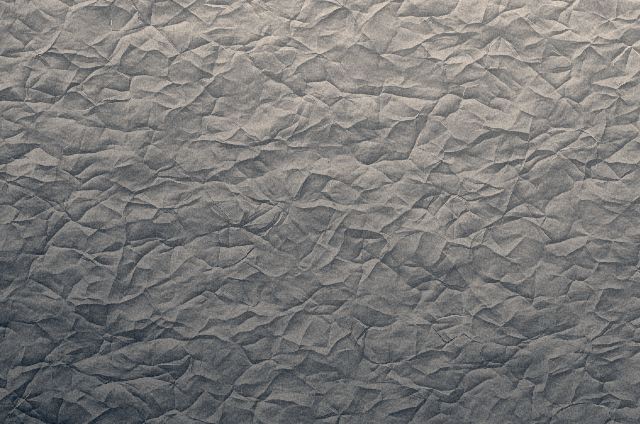
Give the GLSL for this texture, as a WebGL 1 fragment shader.

```glsl
precision highp float;
// Crumpled grey paper: a web of thin creases and fine grain under a warm light from above.

uniform vec2 u_resolution;

#define FOLD_SCALE 3.4
#define FOLD_WIDTH 0.0075
#define FOLD_DEPTH 1.5
#define CRINKLE_SCALE 8.5
#define CRINKLE_DEPTH 0.19
#define SWELL_DEPTH 0.025
#define RELIEF 0.20
#define GRAIN_SCALE 250.0
#define GRAIN 0.125
#define LIGHT_STEP 0.003
#define SHADOW_COLOR vec3(0.29, 0.31, 0.33)
#define LIGHT_COLOR vec3(0.75, 0.71, 0.67)

// Random pair in 0..1 for a lattice point
vec2 hash2(vec2 cell) {
  vec3 q = fract(vec3(cell.xyx) * vec3(0.1031, 0.1030, 0.0973));
  q += dot(q, q.yzx + 33.33);
  return fract((q.xx + q.yz) * q.zy);
}

float cornerSlope(vec2 cell, vec2 offset) {
  float angle = 6.2832 * hash2(cell).x;
  return dot(vec2(cos(angle), sin(angle)), offset);
}

// Gradient noise, about -0.7..0.7
float noise(vec2 p) {
  vec2 i = floor(p);
  vec2 f = p - i;
  vec2 u = f * f * f * (f * (f * 6.0 - 15.0) + 10.0);
  vec2 x = vec2(1.0, 0.0);
  float low = mix(cornerSlope(i, f), cornerSlope(i + x, f - x), u.x);
  float high = mix(cornerSlope(i + x.yx, f - x.yx), cornerSlope(i + 1.0, f - 1.0), u.x);
  return mix(low, high, u.y);
}

vec2 noisePair(vec2 p) {
  return vec2(noise(p), noise(p + 37.0));
}

// Distance to the border between the two nearest cell centres
float borderDistance(vec2 p) {
  vec2 base = floor(p);
  vec2 nearest = vec2(8.0);
  vec2 second = vec2(9.0);
  for (int y = -1; y <= 1; y++) {
    for (int x = -1; x <= 1; x++) {
      vec2 cell = base + vec2(float(x), float(y));
      vec2 r = cell + hash2(cell) - p;
      if (dot(r, r) < dot(nearest, nearest)) {
        second = nearest;
        nearest = r;
      } else if (dot(r, r) < dot(second, second)) {
        second = r;
      }
    }
  }
  return dot(0.5 * (nearest + second), normalize(second - nearest));
}

// Paper surface: x is the height, y the darkness gathered in the folds
vec2 paper(vec2 p) {
  mat2 turn = mat2(0.8, 0.6, -0.6, 0.8);
  vec2 q = p * vec2(0.88, 1.1);
  q += 0.030 * noisePair(p * 5.0);
  q += 0.010 * noisePair(p * 19.0 + 11.0);
  q += 0.004 * noisePair(p * 47.0 + 29.0);
  vec2 surface = vec2(0.0);

  // Thin folds that rise, sink and fade along their length
  float scale = FOLD_SCALE;
  vec2 r = q;
  for (int i = 0; i < 4; i++) {
    float shift = 17.0 * float(i) + 5.0;
    float strength = clamp(3.5 * noise(p * (2.5 + scale * 0.5) + shift), -1.0, 1.0);
    float fold = exp(-borderDistance(r * scale + shift) / (scale * FOLD_WIDTH));
    surface += fold * vec2(strength * FOLD_DEPTH * FOLD_WIDTH, abs(strength));
    scale *= 1.7;
    r = turn * r;
  }

  // Crinkles, alternately ridged and hollow
  scale = CRINKLE_SCALE;
  float side = 1.0;
  r = q;
  for (int i = 0; i < 4; i++) {
    float n = noise(r * scale + 71.0);
    surface.x += side * CRINKLE_DEPTH / scale * sqrt(n * n + 0.004);
    side = -side;
    scale *= 2.03;
    r = turn * r + 3.7;
  }
  surface.x += SWELL_DEPTH * noise(q * 8.0 + 23.0);
  return surface;
}

void main() {
  vec2 uv = gl_FragCoord.xy / u_resolution;
  vec2 p = gl_FragCoord.xy / u_resolution.y;

  // Slope toward the light
  vec2 toLight = normalize(vec2(-0.3, 1.0));
  vec2 here = paper(p);
  float slope = (here.x - paper(p + toLight * LIGHT_STEP).x) / LIGHT_STEP;

  // Broad light falling off to the lower left
  vec2 c = uv - 0.5;
  float glow = 0.09 - (uv.x - 0.62) * (uv.x - 0.62);
  float tone = 0.497 + 0.31 * c.y + 0.06 * c.x + 0.18 * glow;
  tone += 0.03 * noise(p * 2.3 + 90.0);

  // Relief, fold shadows and grain
  tone += RELIEF * slope / sqrt(1.0 + slope * slope) * (0.85 + 0.3 * uv.y);
  tone -= 0.025 * here.y;
  tone += GRAIN * (noise(p * GRAIN_SCALE) + 0.25 * noise(p * GRAIN_SCALE * 0.5 + 7.0));

  float t = (tone - SHADOW_COLOR.r) / (LIGHT_COLOR.r - SHADOW_COLOR.r);
  gl_FragColor = vec4(clamp(mix(SHADOW_COLOR, LIGHT_COLOR, t), 0.0, 1.0), 1.0);
}
```
